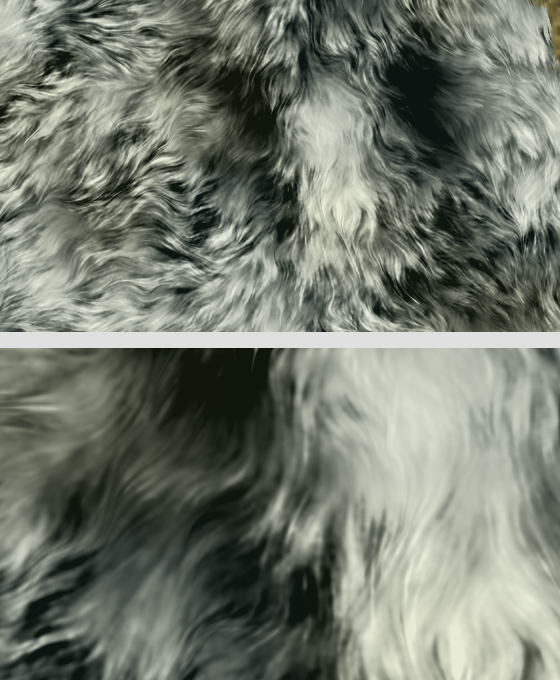
Top: the whole. Bottom: its middle third, enlarged.
Give the GLSL for this texture, as a WebGL 1 fragment shader.

```glsl
precision highp float;
uniform vec2 u_resolution;

const float STEP_LENGTH = 0.0042;
const int STEPS = 16;

float hash(vec2 cell) {
  vec3 q = fract(vec3(cell.xyx) * 0.1031);
  q += dot(q, q.yzx + 33.33);
  return fract((q.x + q.y) * q.z);
}

float noise(vec2 p) {
  vec2 cell = floor(p);
  vec2 f = fract(p);
  f = f * f * (3.0 - 2.0 * f);
  float low = mix(hash(cell), hash(cell + vec2(1.0, 0.0)), f.x);
  float high = mix(hash(cell + vec2(0.0, 1.0)), hash(cell + 1.0), f.x);
  return mix(low, high, f.y);
}

float signedNoise(vec2 p, float frequency, float seed) {
  return noise(p * frequency + seed) - 0.5;
}

float blob(vec2 p, vec2 center, vec2 radius) {
  vec2 d = (p - center) / radius;
  return exp(-dot(d, d));
}

// Direction in which the hair lies: leaning right, upright, then leaning left
vec2 combDirection(vec2 p, float twist) {
  float angle = mix(0.3, 2.3, smoothstep(0.4, 1.35, p.x));
  angle += 1.3 * signedNoise(p, 3.6, 17.0);
  angle += 1.1 * signedNoise(p, 10.0, 41.0);
  angle += 0.9 * signedNoise(p, 24.0, 11.0);
  return vec2(cos(angle + twist), sin(angle + twist));
}

// Broad dark and pale areas of the pelt
float peltTone(vec2 p) {
  float tone = 0.46;
  tone += 0.36 * signedNoise(p, 3.1, 63.0);
  tone += 0.34 * signedNoise(p, 7.5, 29.0);
  tone += 0.20 * signedNoise(p, 17.0, 37.0);

  float partingX = 1.0 - 0.36 * p.y;
  float parting = (p.x - partingX) / (0.03 + 0.15 * max(p.y, 0.0));
  tone -= 0.38 * exp(-parting * parting) * smoothstep(0.1, 0.4, p.y);

  tone -= 0.26 * blob(p, vec2(1.23, 0.77), vec2(0.12, 0.16));
  tone -= 0.22 * blob(p, vec2(0.27, 0.52), vec2(0.13, 0.09));
  tone -= 0.26 * blob(p, vec2(1.51, 0.05), vec2(0.12, 0.09));
  tone += 0.25 * blob(p, vec2(1.02, 0.45), vec2(0.13, 0.22));
  tone += 0.30 * blob(p, vec2(1.62, 0.45), vec2(0.18, 0.13));
  tone += 0.27 * blob(p, vec2(0.18, 0.14), vec2(0.21, 0.13));
  tone += 0.18 * blob(p, vec2(1.50, 0.82), vec2(0.18, 0.20));
  return tone;
}

// Follows one hair; returns its end (xy), fine strand (z) and lock (w) values
vec4 traceHair(vec2 start, float twist, float strandFrequency) {
  vec2 p = start;
  float strand = 0.0;
  float lock = 0.0;
  float total = 0.0;
  for (int i = 0; i < STEPS; i++) {
    float weight = 1.0 - 0.8 * float(i) / float(STEPS);
    strand += weight * signedNoise(p, strandFrequency, 7.0);
    lock += weight * signedNoise(p, 46.0, 91.0);
    total += weight;
    p += STEP_LENGTH * combDirection(p, twist);
  }
  return vec4(p, strand / total, lock / total);
}

vec3 furColor(float light, float warmth) {
  vec3 color = light + vec3(-0.008, 0.022, -0.012 - 0.02 * light);
  return color + warmth * vec3(0.014, 0.003, -0.022);
}

void main() {
  vec2 uv = gl_FragCoord.xy / u_resolution.y;
  float aspect = u_resolution.x / u_resolution.y;

  // Combed coat with stray hairs crossing it
  vec4 hair = traceHair(uv, 0.0, 175.0);
  vec4 stray = traceHair(uv, 1.6 * signedNoise(uv, 5.0, 83.0), 140.0);

  // Ragged patch borders come from shifting the tone along each hair
  float shift = 0.45 + 3.0 * hair.z + 1.5 * hair.w;
  float tone = peltTone(mix(uv, hair.xy, shift));

  // Locks and glossy strands, weaker in deep shadow
  float gloss = mix(0.5, 1.1, smoothstep(0.05, 0.4, tone));
  gloss *= mix(1.0, 0.65, smoothstep(0.55, 0.8, tone));
  gloss *= 1.0 + 0.9 * signedNoise(uv, 7.0, 53.0);
  float glint = max(hair.z, 0.0);
  float strands = 0.75 * hair.z + 0.55 * stray.z + 3.0 * glint * glint;
  float light = tone + gloss * (strands + 0.6 * hair.w + 0.2 * stray.w);
  light = mix(light, 0.7 + 0.55 * (light - 0.7), step(0.7, light));
  light = clamp(light, 0.06, 0.9);

  float warmth = smoothstep(-0.2, 0.25, signedNoise(uv, 3.0, 77.0));
  warmth += 1.2 * (light - 0.6);
  vec3 color = furColor(light, warmth);

  // Dry grass behind the upper right edge
  float edge = uv.x - aspect + 0.07 + 0.35 * (uv.y - 1.0);
  edge += 0.05 * signedNoise(uv, 22.0, 5.0) + 0.15 * hair.z;
  vec3 grass = vec3(0.42, 0.38, 0.22) * (0.75 + noise(uv * 70.0) * 0.6);
  color = mix(color, grass, smoothstep(-0.006, 0.012, edge));

  gl_FragColor = vec4(color, 1.0);
}
```
